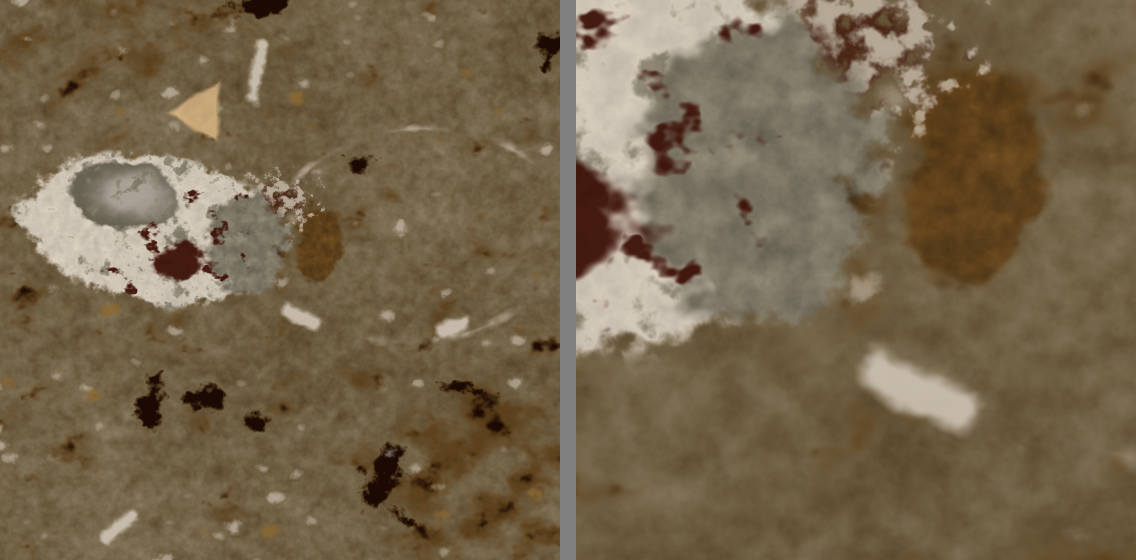
Left, the full canvas; right, a detail of the centre.
Give the GLSL for this texture, as a Shadertoy shader.

```glsl
// Draws a brown, rust-stained sediment with a pale speckled shell, a faint buried shell and chips.

const vec3 SHADE = vec3(0.37, 0.30, 0.185);
const vec3 PALE = vec3(0.525, 0.47, 0.365);
const vec3 RUST = vec3(0.355, 0.235, 0.085);
const vec3 PIT = vec3(0.11, 0.035, 0.01);
const vec3 OXIDE = vec3(0.24, 0.07, 0.03);
const vec3 CHALK = vec3(0.81, 0.77, 0.71);
const vec3 SLATE = vec3(0.45, 0.425, 0.36);
const vec3 CREAM = vec3(0.79, 0.66, 0.48);
const vec3 OCHRE = vec3(0.57, 0.42, 0.18);

const float SOFT = 0.006;         // edge blur
const float SPECK_CELLS = 19.0;   // speck grid across the canvas
const float SPECK_SHARE = 0.3;    // cells that hold a speck
const vec2 SHELL = vec2(0.278, 0.59);
const vec2 SHELL_RADII = vec2(0.238, 0.131);
const vec2 GHOST = vec2(0.745, 0.58);
const vec2 GHOST_RADII = vec2(0.265, 0.19);

// Chips: segment ends
const vec4 CHIPS[4] = vec4[4](
    vec4(0.79, 0.407, 0.83, 0.426), vec4(0.515, 0.447, 0.562, 0.422),
    vec4(0.188, 0.038, 0.236, 0.08), vec4(0.452, 0.83, 0.468, 0.918));

// Large pits: center, radii
const vec4 PITS[8] = vec4[8](
    vec4(0.47, 0.992, 0.055, 0.02), vec4(0.64, 0.71, 0.03, 0.02),
    vec4(0.985, 0.915, 0.024, 0.028), vec4(0.275, 0.285, 0.024, 0.05),
    vec4(0.365, 0.28, 0.036, 0.03), vec4(0.46, 0.245, 0.034, 0.018),
    vec4(0.82, 0.303, 0.05, 0.018), vec4(0.69, 0.14, 0.038, 0.075));

vec2 hash2(vec2 p) {
    vec3 q = fract(p.xyx * vec3(0.1031, 0.1030, 0.0973));
    q += dot(q, q.yzx + 33.33);
    return fract((q.xx + q.yz) * q.zy);
}

float corner(vec2 cell, vec2 f, vec2 o) {
    return dot(hash2(cell + o) * 2.0 - 1.0, f - o);
}

float gradientNoise(vec2 p) {
    vec2 c = floor(p), f = p - c;
    vec2 u = f * f * (3.0 - 2.0 * f);
    return mix(mix(corner(c, f, vec2(0, 0)), corner(c, f, vec2(1, 0)), u.x),
               mix(corner(c, f, vec2(0, 1)), corner(c, f, vec2(1, 1)), u.x), u.y);
}

float fbm(vec2 p) {
    float sum = 0.0, amp = 1.0;
    for (int i = 0; i < 4; i++) {
        sum += amp * gradientNoise(p + 40.0);
        p = mat2(1.6, 1.2, -1.2, 1.6) * p + 7.3;
        amp *= 0.55;
    }
    return sum;
}

vec2 turn(vec2 p, float a) { return mat2(cos(a), -sin(a), sin(a), cos(a)) * p; }

// Ellipse depth: 1 at the center, 0 on the rim
float oval(vec2 p, vec2 center, vec2 radii) { return 1.0 - length((p - center) / radii); }

float segment(vec2 p, vec2 a, vec2 b) {
    vec2 ab = b - a;
    return length(p - a - ab * clamp(dot(p - a, ab) / dot(ab, ab), 0.0, 1.0));
}

float fill(float d) { return 1.0 - smoothstep(-SOFT, SOFT, d); }

vec3 sediment(vec2 p, float mid, float fine) {
    float tone = 0.47 + 0.45 * (fbm(p * vec2(3, 5)) + mid) + 0.5 * fine;
    tone += 0.25 * smoothstep(0.0, 0.8, oval(p, vec2(0.76, 0.65), vec2(0.2, 0.13)));
    tone -= 0.3 * smoothstep(0.0, 0.8, oval(p, vec2(0.75, 0.47), vec2(0.2, 0.1)));
    vec3 col = mix(SHADE, PALE, clamp(tone, -0.25, 1.25));
    // Rust stains, pitted where strongest
    float zone = max(smoothstep(0.0, 0.7, oval(p, vec2(0.88, 0.16), vec2(0.34, 0.27))),
                     0.8 * smoothstep(0.0, 0.8, oval(p, vec2(0.18, 0.97), vec2(0.38, 0.2))));
    float patchy = fbm(p * vec2(11, 14) + 3.0);
    col = mix(col, RUST, 0.85 * smoothstep(0.15, 0.75, 0.45 * zone + patchy + 0.3 * fine));
    float pit = patchy + 0.5 * mid + 0.22 * zone - 0.55;
    for (int i = 0; i < 8; i++)
        pit = max(pit, 0.7 * oval(p, PITS[i].xy, PITS[i].zw) + mid + 0.4 * fine - 0.12);
    col = mix(col, RUST * 0.8, 0.7 * smoothstep(-0.12, 0.1, pit));
    return mix(col, PIT, smoothstep(0.0, 0.28, pit));
}

vec3 addSpecks(vec3 col, vec2 p, float fine) {
    for (int k = 0; k < 9; k++) {
        vec2 id = floor(p * SPECK_CELLS) + vec2(k % 3 - 1, k / 3 - 1);
        vec2 kind = hash2(id + 91.0);
        float radius = mix(0.003, 0.012, kind.y * kind.y);
        vec2 q = p - (id + hash2(id)) / SPECK_CELLS;
        float d = length(q * vec2(0.8, 1.1)) - radius + 0.012 * fine;
        vec3 tint = mix(CHALK, OCHRE, step(0.86, fract(kind.y * 7.0)));
        col = mix(col, tint, fill(d) * step(kind.x, SPECK_SHARE) * mix(0.25, 0.7, kind.y));
    }
    return col;
}

vec3 addShell(vec3 col, vec2 p, float mid, float fine) {
    float body = oval(turn(p - SHELL, -0.15), vec2(0), SHELL_RADII) * SHELL_RADII.y;
    vec3 shell = CHALK * (1.0 + 0.12 * fine);
    // Shaded hollow and grey right end
    float hollow = oval(p, vec2(0.225, 0.652), vec2(0.1, 0.064)) + 0.3 * mid;
    float light = smoothstep(0.05, 0.75, hollow + 2.0 * (p.x - 0.22));
    shell = mix(shell, mix(SLATE * 0.9, CHALK * 0.82, light), smoothstep(0.0, 0.12, hollow));
    float grey = oval(p, vec2(0.45, 0.555), vec2(0.085, 0.1)) + 0.5 * mid;
    grey = max(grey, 0.5 * mid + 0.4 * fine + 0.6 * (p.x - 0.3) - 0.1);
    shell = mix(shell, SLATE * (1.0 + 0.3 * fine), 0.9 * smoothstep(-0.05, 0.18, grey));
    // Oxide flecks crowd the middle
    float crowd = smoothstep(0.0, 0.6, oval(p, vec2(0.32, 0.57), vec2(0.16, 0.13)));
    float fleck = fbm(p * vec2(24, 30) + 17.0) + 0.28 * crowd - 0.5;
    fleck = max(fleck, 0.6 * oval(p, vec2(0.325, 0.53), vec2(0.05, 0.03)) + 0.5 * mid);
    shell = mix(shell, OXIDE, 0.95 * smoothstep(-0.06, 0.16, fleck));
    return mix(col, shell, fill(-body - 0.022 * mid - 0.01 * fine));
}

void mainImage(out vec4 fragColor, in vec2 fragCoord) {
    vec2 p = fragCoord / iResolution.y;
    float mid = fbm(p * vec2(18, 22)), fine = fbm(p * 55.0 + 5.0);
    vec3 col = sediment(p, mid, fine);
    // Broken rim of the buried shell
    vec2 g = turn(p - GHOST, 0.1);
    float rim = abs(oval(g, vec2(0), GHOST_RADII)) * GHOST_RADII.y + 0.012 * mid;
    float broken = smoothstep(-0.25, 0.35, fbm(p * 9.0 + 2.0)) * smoothstep(0.08, 0.14, abs(g.y));
    col = mix(col, CHALK, 0.65 * broken * fill(rim - 0.002));
    // Rust patch and red crumbs
    float stain = oval(p, vec2(0.57, 0.565), vec2(0.048, 0.085)) + 0.5 * mid;
    col = mix(col, RUST * (1.0 + 0.4 * fine), 0.9 * smoothstep(0.0, 0.3, stain));
    float crumbs = oval(p, vec2(0.5, 0.64), vec2(0.075, 0.06)) + 1.2 * fine;
    vec3 crumb = mix(OXIDE, CHALK, smoothstep(-0.2, 0.3, mid + fine));
    col = mix(col, crumb, 0.7 * smoothstep(0.2, 0.6, crumbs));
    col = addShell(addSpecks(col, p, fine), p, mid, fine);
    // Chips and cream wedge
    for (int i = 0; i < 4; i++) {
        float d = segment(p, CHIPS[i].xy, CHIPS[i].zw) - 0.011 + 0.014 * mid;
        col = mix(col, CHALK, 0.9 * fill(d));
    }
    float wedge = max(p.x - 0.39, abs(p.y - 0.798) - 0.55 * (p.x - 0.295)) + 0.012 * mid;
    col = mix(col, CREAM * (1.0 + 0.15 * mid), fill(wedge));
    fragColor = vec4(col, 1.0);
}
```
